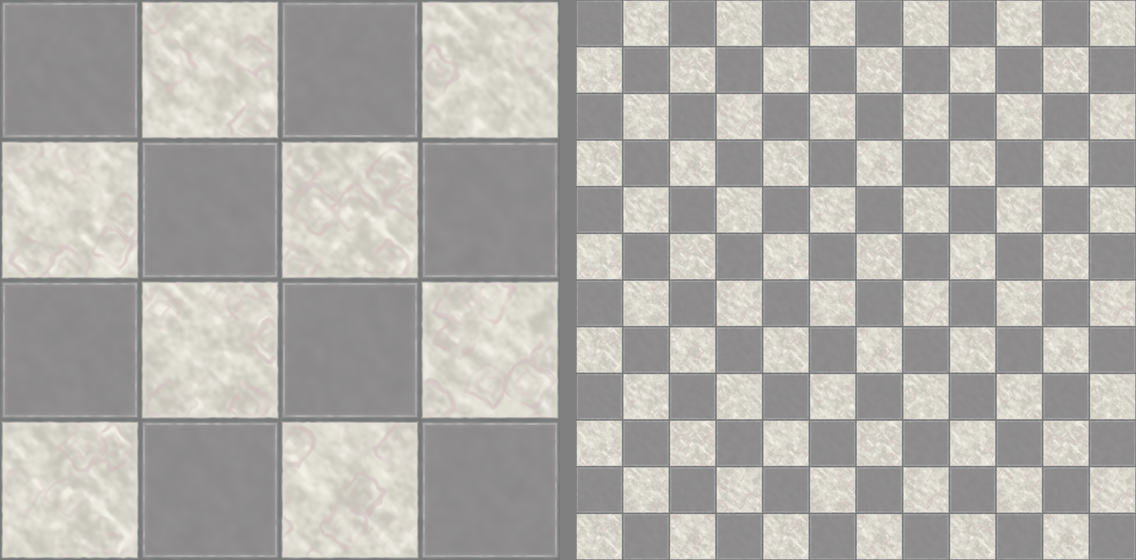
Left: one tile. Right: repeated 3 by 3.
Give the GLSL for this pattern, as a WebGL 1 fragment shader.

```glsl
precision highp float;

uniform vec2 u_resolution;

float hash(vec2 p) {
  vec3 q = fract(vec3(p.xyx) * vec3(0.1031, 0.1030, 0.0973));
  q += dot(q, q.yzx + 33.33);
  return fract((q.x + q.y) * q.z);
}

// Value noise that wraps after a whole number of cells
float noise(vec2 p, vec2 period) {
  vec2 i = floor(p);
  vec2 f = fract(p);
  f = f * f * (3.0 - 2.0 * f);
  vec2 a = mod(i, period);
  vec2 b = mod(i + 1.0, period);
  return mix(mix(hash(a), hash(vec2(b.x, a.y)), f.x),
             mix(hash(vec2(a.x, b.y)), hash(b), f.x), f.y);
}

float wrapNoise(vec2 uv, float cells) {
  return noise(uv * cells, vec2(cells));
}

// Noise stretched along the falling diagonal
float fleckNoise(vec2 uv, vec2 cells) {
  return noise(vec2(uv.x + uv.y, uv.x - uv.y) * cells, cells);
}

// Scattered tilted squares, each with a fainter inner ring
float diamonds(vec2 local, vec2 tile) {
  vec2 p = local * 2.9;
  float ink = 0.0;
  for (int y = -1; y <= 1; y++) {
    for (int x = -1; x <= 1; x++) {
      vec2 cell = floor(p) + vec2(float(x), float(y));
      vec2 seed = cell + tile * 9.0 + 5.0;
      vec2 jitter = vec2(hash(seed), hash(seed + 61.0)) - 0.5;
      vec2 d = p - cell - 0.5 - jitter * 0.55;
      float angle = 0.73 + (hash(seed + 97.0) - 0.5) * 0.3;
      float c = cos(angle);
      float s = sin(angle);
      d = mat2(c, s, -s, c) * d;
      d *= d;
      float radius = pow(dot(d * d, d * d) + 1e-9, 0.125);
      float size = 0.33 + 0.07 * hash(seed + 131.0);
      float outer = 1.0 - smoothstep(0.015, 0.075, abs(radius - size));
      float inner = 1.0 - smoothstep(0.01, 0.07, abs(radius - size * 0.48));
      float strength = smoothstep(0.2, 0.6, hash(seed + 173.0));
      ink = max(ink, strength * max(outer, inner * 0.55));
    }
  }
  return ink;
}

vec3 lightTile(vec2 uv, vec2 local, vec2 tile, float edge) {
  float fleck = fleckNoise(uv, vec2(44.0, 26.0));
  float fine = fleckNoise(uv + 0.37, vec2(80.0, 56.0));
  float cloud = wrapNoise(uv, 28.0);
  float grain = wrapNoise(uv, 120.0);
  float tone = fleck * 0.35 + fine * 0.25 + cloud * 0.25 + grain * 0.15;
  vec3 color = mix(vec3(0.785, 0.775, 0.735), vec3(0.91, 0.9, 0.86),
                   smoothstep(0.15, 0.8, tone));
  color += vec3(0.04, 0.04, 0.045) * smoothstep(0.72, 0.95, fleck);

  // Worn pink print
  vec2 wobble = vec2(wrapNoise(uv, 64.0), wrapNoise(uv + 0.43, 64.0)) - 0.5;
  float wear = 0.3 + 0.7 * smoothstep(0.15, 0.7, wrapNoise(uv + 0.19, 36.0));
  float ink = diamonds(local + wobble * 0.045, tile) * wear;
  color = mix(color, vec3(0.81, 0.745, 0.745), ink * 0.62);

  // Pale border
  return mix(color, vec3(0.88, 0.865, 0.84), 0.6 * (1.0 - smoothstep(0.02, 0.055, edge)));
}

vec3 darkTile(vec2 uv, float edge) {
  float tone = 0.6 * fleckNoise(uv, vec2(32.0, 20.0)) + 0.4 * wrapNoise(uv, 72.0);
  vec3 color = vec3(0.556, 0.55, 0.55) + (tone - 0.5) * 0.03;

  // Chipped light rim
  float rim = 1.0 - smoothstep(0.003, 0.013, abs(edge - 0.028));
  color += rim * (0.035 + 0.09 * wrapNoise(uv, 90.0));
  return color + 0.02 * (1.0 - smoothstep(0.03, 0.07, edge));
}

void main() {
  vec2 uv = gl_FragCoord.xy / u_resolution;
  vec2 tile = floor(uv * 4.0);
  vec2 local = fract(uv * 4.0);
  vec2 border = min(local, 1.0 - local);
  float edge = min(border.x, border.y);
  float isDark = mod(tile.x + tile.y, 2.0);

  vec3 color = isDark > 0.5 ? darkTile(uv, edge) : lightTile(uv, local, tile, edge);

  // Soft grout with a slightly uneven edge
  float uneven = (wrapNoise(uv, 100.0) - 0.5) * 0.006;
  float face = smoothstep(0.006, 0.026, edge + uneven);
  vec3 grout = vec3(0.475, 0.48, 0.48) + (wrapNoise(uv, 60.0) - 0.5) * 0.03;
  gl_FragColor = vec4(mix(grout, color, face), 1.0);
}
```
